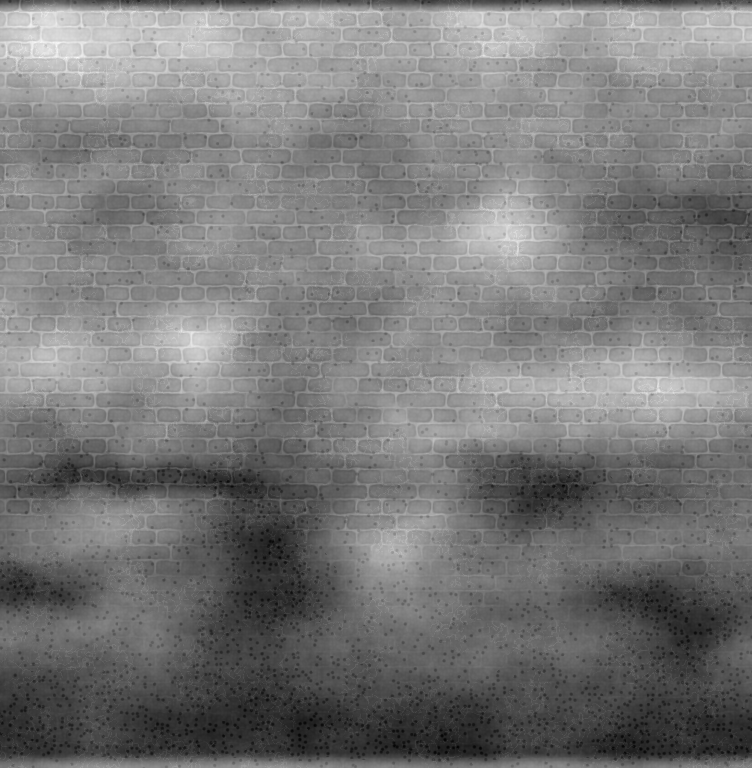
Write a Shadertoy shader that draws this texture.

```glsl
// Weathered grey brick wall in English bond: rows of long stretchers alternate with short headers.
// Joints come from a distance function, grime from warped layered sines and soft stains,
// and pits, chips and flaking plaster from cellular noise.

const float ROWS = 50.4;          // courses over the canvas height
const float ROW_PHASE = 0.23;
const float STRETCHERS = 15.0;    // long bricks across; headers are half as wide
const float JOINT_WIDTH = 0.0017;

vec2 hash2(vec2 p) {
    vec3 q = fract(p.xyx * vec3(0.1031, 0.1030, 0.0973));
    q += dot(q, q.yzx + 33.33);
    return fract((q.xx + q.yz) * q.zy);
}

// Layered sines, each octave rotated and bent by its other axis
float waves(vec2 p, int octaves) {
    float sum = 0.0, amplitude = 0.5;
    for (int i = 0; i < octaves; i++) {
        p = mat2(0.8, -0.6, 0.6, 0.8) * p * 1.7 + 1.3;
        sum += amplitude * sin(p.x + 1.6 * sin(p.y));
        amplitude *= 0.6;
    }
    return sum;
}

// Cellular noise: nearest distance, second distance, random value of the nearest cell
vec3 cellular(vec2 p) {
    vec2 cell = floor(p);
    vec3 result = vec3(8.0, 8.0, 0.0);
    for (int j = -1; j <= 1; j++)
    for (int i = -1; i <= 1; i++) {
        vec2 id = cell + vec2(i, j);
        vec2 seed = hash2(id);
        float d = length(id + 0.15 + 0.7 * seed - p);
        if (d < result.x) result = vec3(d, result.x, hash2(id + 71.0).x);
        else result.y = min(result.y, d);
    }
    return result;
}

// Distances to the side and bed joints in canvas heights, then the brick id
vec4 bricks(vec2 uv, float aspect) {
    float level = (1.0 - uv.y) * ROWS + ROW_PHASE;
    float row = floor(level);
    bool header = mod(row, 2.0) > 0.5;
    float count = header ? 2.0 * STRETCHERS : STRETCHERS;
    float phase = header ? 0.24 : 0.36 + 0.5 * step(1.0, mod(row, 4.0));
    float along = uv.x * count - phase + 0.1 * (hash2(vec2(row, 5.0)).x - 0.5);
    vec2 f = fract(vec2(along, level));
    vec2 d = min(f, 1.0 - f) * vec2(aspect / count, 1.0 / ROWS);
    return vec4(d, floor(along), row);
}

float roundedMin(vec2 d, float radius) {
    float h = max(radius - abs(d.x - d.y), 0.0) / radius;
    return min(d.x, d.y) - h * h * radius * 0.25;
}

float stain(vec2 p, vec2 center, vec2 radius) {
    vec2 d = (p - center) / radius;
    return exp(-dot(d, d));
}

// Broad tone: vertical fade, large light and dark stains, then cloudy grime
float wallTone(vec2 uv) {
    vec2 p = uv + 0.014 * vec2(waves(uv * 13.0, 4), waves(uv * 11.0 + 9.0, 4));
    float tone = mix(0.19, 0.44, smoothstep(0.01, 0.22, uv.y));
    tone += 0.07 * smoothstep(0.35, 0.5, uv.y) + 0.18 * smoothstep(0.8, 0.96, uv.y);
    tone += 0.12 * stain(p, vec2(0.15, 0.95), vec2(0.2, 0.05));
    tone += 0.26 * stain(p, vec2(0.69, 0.70), vec2(0.08, 0.07));
    tone += 0.26 * stain(p, vec2(0.27, 0.56), vec2(0.05, 0.05));
    tone += 0.16 * stain(p, vec2(0.08, 0.54), vec2(0.14, 0.06));
    tone += 0.20 * stain(p, vec2(0.88, 0.50), vec2(0.22, 0.07));
    tone += 0.20 * stain(p, vec2(0.60, 0.43), vec2(0.14, 0.03));
    tone += 0.20 * stain(p, vec2(0.54, 0.29), vec2(0.09, 0.07));
    tone += 0.13 * stain(p, vec2(0.13, 0.29), vec2(0.11, 0.07));
    tone -= 0.19 * stain(p, vec2(0.92, 0.69), vec2(0.16, 0.11));
    tone -= 0.26 * stain(p, vec2(0.17, 0.375), vec2(0.18, 0.025));
    tone -= 0.26 * stain(p, vec2(0.36, 0.27), vec2(0.10, 0.13));
    tone -= 0.28 * stain(p, vec2(0.75, 0.37), vec2(0.11, 0.05));
    tone -= 0.26 * stain(p, vec2(0.04, 0.235), vec2(0.11, 0.035));
    tone -= 0.24 * stain(p, vec2(0.90, 0.205), vec2(0.12, 0.05));
    tone += 0.075 * waves(uv * vec2(9.0, 15.0) + 4.0, 5);
    tone += 0.32 * (1.0 - smoothstep(0.0, 0.022, uv.y));
    return tone - 0.4 * smoothstep(0.984, 1.0, uv.y);
}

void mainImage(out vec4 fragColor, in vec2 fragCoord) {
    vec2 uv = fragCoord / iResolution.xy;
    float aspect = iResolution.x / iResolution.y;
    float pixel = 1.0 / iResolution.y;
    vec2 p = uv * vec2(aspect, 1.0);
    float tone = wallTone(uv);
    float rough = 1.0 - smoothstep(0.22, 0.42, tone);
    float plaster = 1.0 - smoothstep(0.2, 0.42, uv.y + 0.07 * waves(uv * 12.0, 4));

    // Raised pale joints with a soft dark fringe, lost under plaster and wear
    vec2 wobble = 0.0009 * vec2(waves(p * 90.0, 3), waves(p * 90.0 + 7.0, 3));
    vec4 brick = bricks(uv + wobble * (1.0 + rough), aspect);
    float d = roundedMin(brick.xy, 0.006);
    float ridge = 1.0 - smoothstep(0.0, JOINT_WIDTH + 0.5 * pixel, d);
    float fringe = 1.0 - smoothstep(JOINT_WIDTH, 0.0055, d);
    float wear = smoothstep(-0.7, 0.4, waves(p * 30.0 + 3.0, 3));
    float visible = mix(1.0, 0.18, plaster) * mix(0.4, 1.0, wear);
    tone += visible * (0.13 * ridge - 0.045 * fringe);

    // Small shifts of tone between bricks and between courses
    float shift = 0.045 * (hash2(brick.zw).x - 0.5) + 0.04 * (hash2(brick.ww).y - 0.5);
    tone += shift * (1.0 - 0.8 * plaster);

    // Chipped outlines, dark pits and fine grain
    vec3 chips = cellular(p * 65.0 + 0.5 * vec2(waves(p * 110.0, 3), waves(p * 120.0 + 5.0, 3)));
    float flaked = smoothstep(0.0, 0.5, waves(p * 24.0 + 8.0, 4) + 0.4 * rough);
    tone += 0.055 * flaked * (1.0 - smoothstep(0.0, 0.16, chips.y - chips.x));
    vec3 pits = cellular(p * 130.0);
    float pitChance = 0.1 + 0.15 * plaster + 0.3 * rough;
    tone -= 0.1 * step(pits.z, pitChance) * (1.0 - smoothstep(0.1, 0.42, pits.x));
    tone += 0.03 * (0.45 - cellular(p * 210.0 + 31.0).x) + 0.018 * waves(p * 140.0, 3);

    fragColor = vec4(vec3(clamp(tone, 0.0, 1.0)), 1.0);
}
```
